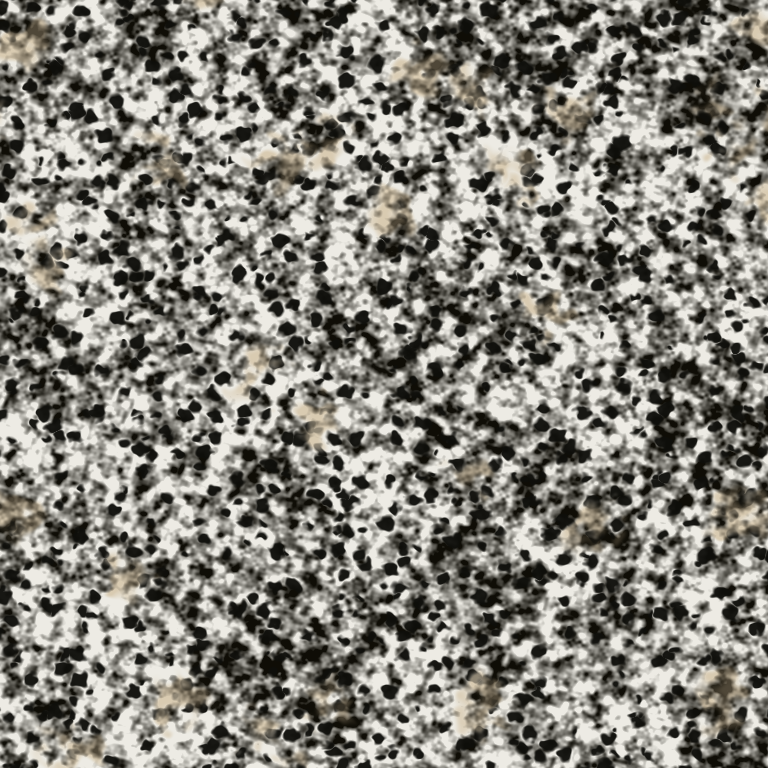
This texture is drawn by a Shadertoy shader. Its source:

```glsl
// Speckled granite: black mica grains and white feldspar over a grey mottle.
// Rotated octaves of value noise make the mottle; jittered soft discs add
// the black grains and a few sparse tan mineral patches.

const vec3 BLACK_MICA = vec3(0.055, 0.055, 0.04);
const vec3 TAN_MINERAL = vec3(0.70, 0.63, 0.51);
const vec3 WARM_SHIFT = vec3(0.003, -0.004, -0.032);

float hash(vec2 p) {
    return fract(sin(dot(p, vec2(127.1, 311.7))) * 43758.5453);
}

vec2 hash2(vec2 p) {
    return vec2(hash(p), hash(p + 57.3));
}

vec2 rotate(vec2 p, float angle) {
    float c = cos(angle), s = sin(angle);
    return vec2(c * p.x - s * p.y, s * p.x + c * p.y);
}

float valueNoise(vec2 p) {
    vec2 cell = floor(p), f = fract(p);
    f = f * f * (3.0 - 2.0 * f);
    float low = mix(hash(cell), hash(cell + vec2(1, 0)), f.x);
    float high = mix(hash(cell + vec2(0, 1)), hash(cell + vec2(1, 1)), f.x);
    return mix(low, high, f.y);
}

// Value noise on a turned grid, scaled to zero mean and unit deviation.
float mottle(vec2 p, float frequency, float angle) {
    vec2 q = rotate(p, angle) * frequency + angle * 13.7;
    return (valueNoise(q) - 0.5) / 0.2145;
}

// Coverage of jittered discs; radii and softness are in cell units.
float scatter(vec2 p, float chance, vec2 radii, float softness, float seed) {
    vec2 cell = floor(p);
    float cover = 0.0;
    for (int y = -1; y <= 1; y++) {
        for (int x = -1; x <= 1; x++) {
            vec2 id = cell + vec2(x, y);
            vec2 center = id + hash2(id + seed);
            float radius = mix(radii.x, radii.y, hash(id + seed + 23.9));
            float present = step(hash(id + seed + 71.4), chance);
            float disc = 1.0 - smoothstep(radius - softness, radius + softness,
                                          length(p - center));
            cover = max(cover, disc * present);
        }
    }
    return cover;
}

void mainImage(out vec4 fragColor, in vec2 fragCoord) {
    vec2 uv = fragCoord / iResolution.y;
    vec2 p = uv * vec2(0.9, 1.0);   // grains lie slightly flattened

    // Grey and white mottle, from broad drifts to fine crumbs
    float drift = mottle(p, 11.0, 0.4);
    float coarse = mottle(p, 68.0, 0.9);
    float medium = mottle(p, 132.0, 2.1);
    float fine = mottle(p, 230.0, 3.4);
    float tone = 0.6 + 0.32 * (0.28 * drift + 0.68 * coarse
                             + 0.58 * medium + 0.32 * fine);
    tone = clamp(tone, 0.055, 0.925);
    vec3 color = tone + WARM_SHIFT;

    // Tan patches, ragged at the rim and broken up by the mottle
    vec2 ragged = vec2(coarse, mottle(p, 60.0, 5.2));
    float patches = scatter(p * 13.0 + 0.13 * ragged, 0.16,
                            vec2(0.18, 0.36), 0.16, 5.0);
    vec3 tanTone = TAN_MINERAL * (0.6 + 0.6 * tone);
    color = mix(color, tanTone, 0.65 * patches);

    // Black grains with crumbled edges
    vec2 crumble = vec2(medium, mottle(p, 140.0, 4.3));
    float grains = scatter(p * 48.0 + 0.09 * crumble, 0.45,
                           vec2(0.18, 0.45), 0.11, 19.0);
    color = mix(color, BLACK_MICA, grains * (0.96 - 0.6 * patches));

    fragColor = vec4(color, 1.0);
}
```
